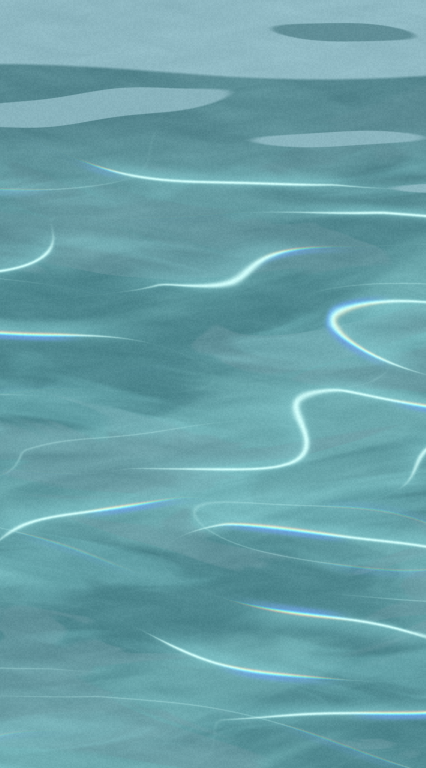
A Shadertoy shader for this texture:

```glsl
const vec3 DEEP_WATER  = vec3(0.305, 0.53, 0.56);
const vec3 LIT_WATER   = vec3(0.425, 0.665, 0.685);
const vec3 GREY_SHEEN  = vec3(0.43, 0.60, 0.635);
const vec3 SHADE       = vec3(0.345, 0.53, 0.565);
const vec3 SKY_SHEEN   = vec3(0.57, 0.735, 0.775);
const vec3 HALO_LIGHT  = vec3(0.52, 0.80, 0.82);
const vec3 CORE_LIGHT  = vec3(0.82, 1.00, 0.99);
const vec3 BLUE_FRINGE = vec3(0.42, 0.62, 0.88);

const float FAR_EDGE     = 0.906;  // height where the sky sheen begins
const float LINE_DENSITY = 8.5;    // light lines per canvas height
const float THIN_LINE    = 0.0013;
const float THICK_LINE   = 0.0026;
const float DISPERSION   = 0.0013;
const float GRAIN_CELLS  = 512.0;
const float GRAIN_AMOUNT = 0.026;

float hash(vec2 cell) {
    vec3 q = fract(cell.xyx * 0.1031);
    q += dot(q, q.yzx + 33.33);
    return fract((q.x + q.y) * q.z);
}

// Warped layered sines, roughly -0.7 to 0.7
float ripples(vec2 p) {
    float sum = 0.0, amp = 0.5;
    for (int i = 0; i < 5; i++) {
        p += 0.6 * sin(p.yx * 1.3 + float(i) * 1.7);
        sum += amp * sin(p.x) * sin(p.y);
        p = mat2(1.5, 0.8, -0.8, 1.5) * p + 2.1;
        amp *= 0.6;
    }
    return sum;
}

// Height-like field whose whole-number contours fold into light lines
float lightField(vec2 p) {
    float kink = sin(7.0 * p.x + 12.0 * p.y + 0.4);
    return LINE_DENSITY * p.y
         + 0.35 * sin(3.0 * p.x + 5.0 * p.y + 1.0)
         + 0.52 * sin(4.0 * p.x - 18.0 * p.y + 2.0)
         + 0.40 * sin(6.0 * p.x + 30.0 * p.y + 0.6)
         + 0.30 * sqrt(kink * kink + 0.004)
         + 0.05 * sin(23.0 * p.x + 13.0 * p.y);
}

// Adds halo, coloured fringe and bright core of one set of lines
vec3 addCaustics(vec3 col, vec2 p, vec2 shift, float gain) {
    vec2 q = p + shift;
    vec2 e = vec2(0.001, 0.0);
    float f = lightField(q);
    vec2 grad = vec2(lightField(q + e) - f, lightField(q + e.yx) - f) / e.x;
    float steep = max(length(grad), 2.5);
    float id = floor(f + 0.5);
    float offset = f - id;
    float d = offset / steep;

    float wave = sin(id * 2.4 + q.x * 8.0 + 1.5 * sin(q.y * 19.0));
    float strength = gain * mix(0.03, 1.0, smoothstep(-0.5, 0.75, wave));
    float inside = smoothstep(0.5, 0.1, abs(offset));

    float reach = d > 0.0 ? 0.030 : 0.006;
    float halo = exp(-abs(d) / reach) * inside;
    col = mix(col, HALO_LIGHT, 0.62 * halo * strength);

    float prism = smoothstep(0.5, 1.0, sin(q.x * 11.0 + id * 1.9));
    float blue = exp(-pow((d + 0.005) / 0.004, 2.0)) * inside;
    col = mix(col, BLUE_FRINGE, 0.7 * blue * prism * strength);

    // Slack parts of the field focus into wider wedges
    float width = mix(THIN_LINE, THICK_LINE, strength * strength);
    width *= clamp(9.0 / steep, 0.75, 2.0);
    width = max(width, 0.7 / iResolution.y);
    vec3 split = (d + vec3(-1.0, 0.0, 1.0) * DISPERSION * prism) / width;
    return mix(col, CORE_LIGHT, exp(-split * split) * inside * strength * 0.95);
}

// Tilted lens with a slight wobble: 1 inside, 0 outside
float lens(vec2 p, vec2 centre, vec2 radius, float tilt) {
    vec2 q = p - centre;
    q.y -= tilt * q.x + 0.12 * radius.y * sin(q.x * 33.0);
    float dist = (length(q / radius) - 1.0) * radius.y;
    return smoothstep(0.001, -0.001, dist);
}

void mainImage(out vec4 fragColor, in vec2 fragCoord) {
    vec2 p = fragCoord / iResolution.y;

    // Water body with stretched light, grey patches and haze
    float broad = ripples(p * vec2(5.0, 17.0) + 0.7);
    float patches = ripples(p * vec2(6.0, 21.0) + vec2(4.0, 9.0));
    float haze = ripples(p * vec2(6.0, 27.0) + vec2(8.0, 1.5));
    float streaks = ripples(p * vec2(30.0, 120.0) + 3.0);
    vec3 col = mix(DEEP_WATER, LIT_WATER, smoothstep(-0.26, 0.38, broad));
    col = mix(col, GREY_SHEEN, 0.55 * smoothstep(0.14, 0.26, patches));
    col = mix(col, SHADE, 0.7 * smoothstep(0.62, 0.84, p.y));
    float near = smoothstep(0.85, 0.77, p.y);
    col = mix(col, HALO_LIGHT, 0.35 * near * smoothstep(0.1, 0.55, haze));
    col += 0.028 * streaks;

    // Refracted light, fading with distance
    col = addCaustics(col, p, vec2(0.37, 0.63), 0.24 * near);
    col = addCaustics(col, p, vec2(0.0), near);

    // Flat sky reflections
    for (int i = 0; i < 3; i++) {
        float k = float(i);
        vec2 centre = vec2(0.11 + 0.42 * k - 0.09 * k * k, 0.86 - 0.03 * k - 0.011 * k * k);
        vec2 radius = vec2(0.19 / (1.0 + 0.7 * k), 0.019 / (1.0 + k));
        col = mix(col, SKY_SHEEN, 0.85 * lens(p, centre, radius, 0.1 / (1.0 + 4.0 * k)));
    }

    // Far sheen with one dark trough
    float edge = FAR_EDGE + 0.010 * cos(p.x * 7.5);
    vec3 sheen = SKY_SHEEN + 0.02 * streaks + 0.03 * broad;
    sheen = mix(sheen, SHADE, 0.85 * lens(p, vec2(0.447, 0.958), vec2(0.093, 0.012), -0.05));
    col = mix(col, sheen, smoothstep(-0.002, 0.003, p.y - edge));

    col += GRAIN_AMOUNT * (hash(floor(p * GRAIN_CELLS)) - 0.5);
    fragColor = vec4(clamp(col, 0.0, 1.0), 1.0);
}
```
